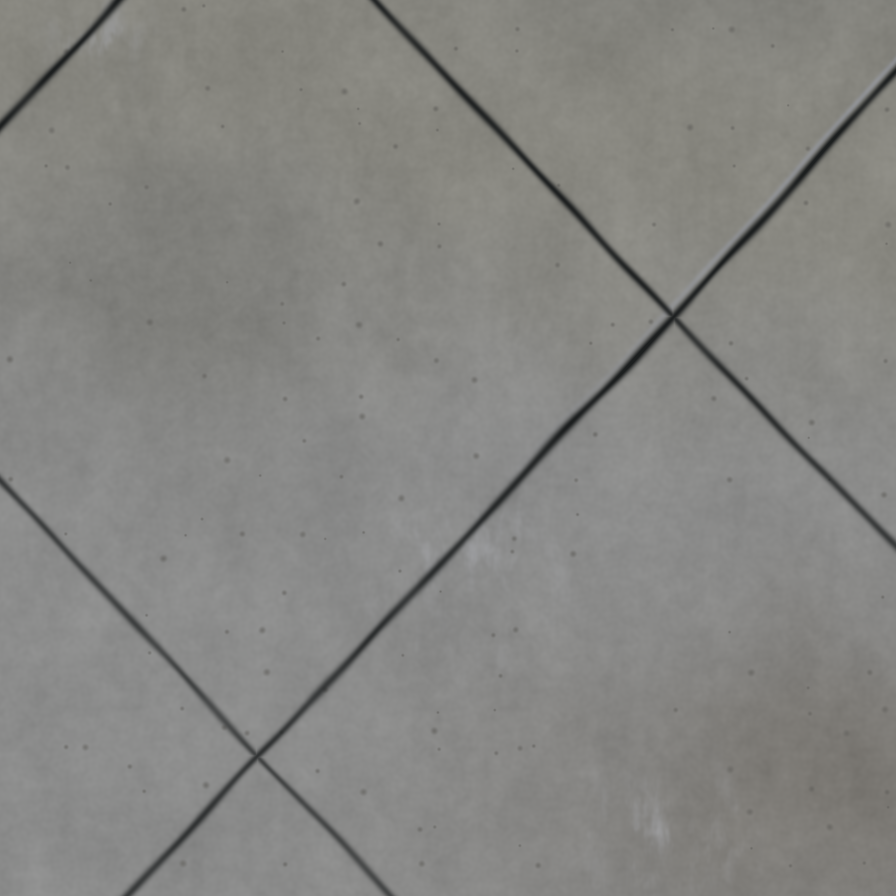
Give the GLSL for this texture, as a three.js fragment shader.

```glsl
// Large grey concrete slabs laid on the diagonal, parted by thin dark joints.
// A skewed lattice gives the distance to each joint; gradient noise and soft
// smudges add the stains, pale scuffs, specks and fine grain.

varying vec2 vUv;

// Lattice: one crossing and the two slab edges leaving it
const vec2 CROSSING = vec2(0.289, 0.156);
const vec2 EDGE_RISING = vec2(0.462, 0.490);
const vec2 EDGE_FALLING = vec2(-0.475, 0.506);
const float BEND = 0.19;          // upward bow near the right side
const float WOBBLE = 0.0045;      // unevenness of the joints

// Joints
const float RISING_WIDTH = 0.0047;
const float FALLING_WIDTH = 0.0042;
const float LIP_OFFSET = 0.0085;
const float LIP_WIDTH = 0.0035;

// Colours
const vec3 CONCRETE = vec3(0.548, 0.550, 0.548);
const vec3 OLIVE = vec3(0.535, 0.531, 0.502);
const vec3 BROWN = vec3(0.478, 0.466, 0.444);
const vec3 DAMP = vec3(0.482, 0.482, 0.466);
const vec3 SCUFF = vec3(0.640, 0.645, 0.660);
const vec3 SPECK = vec3(0.380, 0.375, 0.360);
const vec3 JOINT = vec3(0.110, 0.120, 0.122);
const vec3 LIP = vec3(0.620, 0.640, 0.700);

// Wear
const float MOTTLE = 0.060;
const float GRAIN = 0.030;
const float SPECK_CELLS = 46.0;
const float SPECK_SHARE = 0.06;

vec2 hash2(vec2 p) {
  vec2 q = vec2(dot(p, vec2(127.1, 311.7)), dot(p, vec2(269.5, 183.3)));
  return fract(sin(q) * 43758.55);
}

float gradientDot(vec2 cell, vec2 corner, vec2 f) {
  return dot(hash2(cell + corner) * 2.0 - 1.0, f - corner);
}

float gradientNoise(vec2 p) {
  vec2 i = floor(p), f = fract(p);
  vec2 w = f * f * f * (f * (f * 6.0 - 15.0) + 10.0);
  float low = mix(gradientDot(i, vec2(0.0), f), gradientDot(i, vec2(1.0, 0.0), f), w.x);
  float high = mix(gradientDot(i, vec2(0.0, 1.0), f), gradientDot(i, vec2(1.0), f), w.x);
  return mix(low, high, w.y);
}

float fbm(vec2 p) {
  float sum = 0.0, gain = 0.6;
  for (int i = 0; i < 4; i++) {
    sum += gain * gradientNoise(p);
    p = p * 2.03 + 17.3;
    gain *= 0.55;
  }
  return sum;
}

float smudge(vec2 p, vec2 centre, vec2 radius) {
  vec2 d = (p - centre) / radius;
  return exp(-dot(d, d));
}

float cross2(vec2 a, vec2 b) { return a.x * b.y - a.y * b.x; }

// Signed distance to the nearest integer line, given the line spacing
float lineDistance(float t, float spacing) {
  return (t - floor(t + 0.5)) * spacing;
}

// Soft groove: dark in the middle, fading into the slab
float groove(float d, float width) {
  float t = d / width;
  return exp(-t * t);
}

vec3 slabColour(vec2 p) {
  // Broad stains with ragged borders
  vec2 q = p + 0.12 * vec2(fbm(p * 5.0), fbm(p * 5.0 + 31.0));
  vec3 col = mix(CONCRETE, OLIVE, smoothstep(0.52, 0.95, q.y + 0.15 * q.x));
  col = mix(col, BROWN, 0.9 * smudge(q, vec2(0.95, 0.10), vec2(0.36, 0.20)));
  col = mix(col, DAMP, 0.85 * smudge(q, vec2(0.19, 0.68), vec2(0.20, 0.18)));
  col = mix(col, DAMP, 0.55 * smudge(q, vec2(0.80, 1.02), vec2(0.30, 0.10)));
  col += MOTTLE * fbm(p * vec2(12.0, 8.0) + 5.0);

  // Pale vertical scuffs gathered in worn spots
  float worn = smudge(p, vec2(0.52, 0.37), vec2(0.10, 0.10))
             + smudge(p, vec2(0.74, 0.07), vec2(0.09, 0.07))
             + smudge(p, vec2(0.11, 0.95), vec2(0.05, 0.05));
  float streak = smoothstep(-0.05, 0.45, fbm(p * vec2(28.0, 14.0) + 3.0));
  col = mix(col, SCUFF, 0.75 * worn * streak);

  // Sparse faint specks of varied size, one chance per cell
  vec2 cell = floor(p * SPECK_CELLS);
  vec2 seed = hash2(cell + 71.0);
  vec2 centre = 0.3 + 0.4 * hash2(cell);
  float size = mix(0.10, 0.28, seed.y);
  float speck = 1.0 - smoothstep(0.0, size, length(fract(p * SPECK_CELLS) - centre));
  col = mix(col, SPECK, 0.6 * speck * step(seed.x, SPECK_SHARE));

  return col + GRAIN * (0.8 * gradientNoise(p * 60.0) + 0.6 * gradientNoise(p * 150.0));
}

void main() {
  vec2 p = vUv;
  vec3 col = slabColour(p);

  // Lattice coordinates, slightly bent and uneven
  float bow = max(p.x - CROSSING.x - EDGE_RISING.x, 0.0);
  vec2 q = p - CROSSING - vec2(0.0, BEND * bow * bow);
  q += WOBBLE * vec2(gradientNoise(p * 9.0), gradientNoise(p * 9.0 + 40.0));
  float area = cross2(EDGE_RISING, EDGE_FALLING);
  float rising = lineDistance(cross2(EDGE_RISING, q) / area, area / length(EDGE_RISING));
  float falling = lineDistance(cross2(q, EDGE_FALLING) / area, area / length(EDGE_FALLING));

  // Bright lip above the rising joint, towards the right
  col = mix(col, LIP, 0.45 * groove(rising - LIP_OFFSET, LIP_WIDTH) * smoothstep(0.5, 0.9, p.x));

  // Joints, thinner and greyer in patches and towards the bottom
  float wear = 1.0 + 0.45 * gradientNoise(p * 11.0 + 9.0);
  float fade = 1.0 + 0.25 * gradientNoise(p * 16.0 + 23.0);
  float risingInk = groove(rising, RISING_WIDTH * wear) * mix(0.76, 0.98, smoothstep(0.2, 0.6, p.y));
  float fallingInk = groove(falling, FALLING_WIDTH * wear) * mix(0.62, 0.92, smoothstep(0.2, 0.85, p.y));
  col = mix(col, JOINT, min(max(risingInk, fallingInk) * fade, 1.0));

  gl_FragColor = vec4(col, 1.0);
}
```
